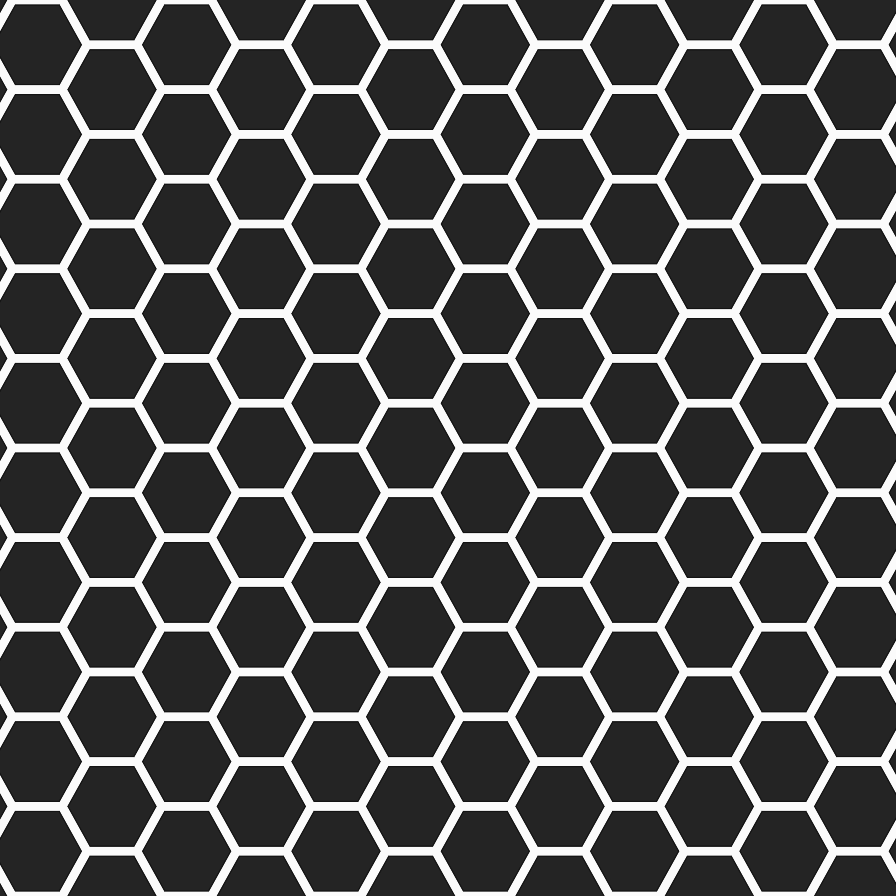
This pattern is drawn by a three.js fragment shader. Its source:

```glsl
// Honeycomb of dark flat-topped hexagons parted by thin white lines.
varying vec2 vUv;

const vec2 REPEATS = vec2(6.0, 10.0);
const float LINE_HALF_WIDTH = 0.0049;
const float RIM_WIDTH = 0.0015;

const vec3 FILL_COLOR = vec3(0.14);
const vec3 RIM_COLOR = vec3(0.08);
const vec3 LINE_COLOR = vec3(0.985);

// Offset from the nearest point of a lattice, in canvas units.
vec2 latticeOffset(vec2 uv, vec2 repeats, vec2 center) {
  return (fract(uv * repeats - center + 0.5) - 0.5) / repeats;
}

// Distance to the nearest side, positive inside the hexagon.
float hexagonInside(vec2 p, float halfWidth, float halfHeight) {
  vec2 q = abs(p);
  vec2 slantNormal = normalize(vec2(halfHeight, 0.5 * halfWidth));
  float slantSide = dot(vec2(halfWidth, 0.0) - q, slantNormal);
  return min(halfHeight - q.y, slantSide);
}

// Two interleaved lattices of hexagons fill the plane.
float honeycomb(vec2 uv, vec2 repeats) {
  float halfWidth = 1.0 / (3.0 * repeats.x);
  float halfHeight = 0.5 / repeats.y;
  vec2 even = latticeOffset(uv, repeats, vec2(0.25, 0.5));
  vec2 odd = latticeOffset(uv, repeats, vec2(0.75, 0.0));
  return max(hexagonInside(even, halfWidth, halfHeight),
             hexagonInside(odd, halfWidth, halfHeight));
}

// Smoothed coverage of a band reaching the given distance from a side.
float band(float dist, float reach, float blur) {
  return 1.0 - smoothstep(reach - blur, reach + blur, dist);
}

void main() {
  float blur = 0.5 * max(fwidth(vUv.x), fwidth(vUv.y));
  float side = honeycomb(vUv, REPEATS);

  // Narrow dark rim beside each line, then the line itself
  vec3 color = mix(FILL_COLOR, RIM_COLOR, band(side, LINE_HALF_WIDTH + RIM_WIDTH, blur));
  color = mix(color, LINE_COLOR, band(side, LINE_HALF_WIDTH, blur));

  gl_FragColor = vec4(color, 1.0);
}
```
